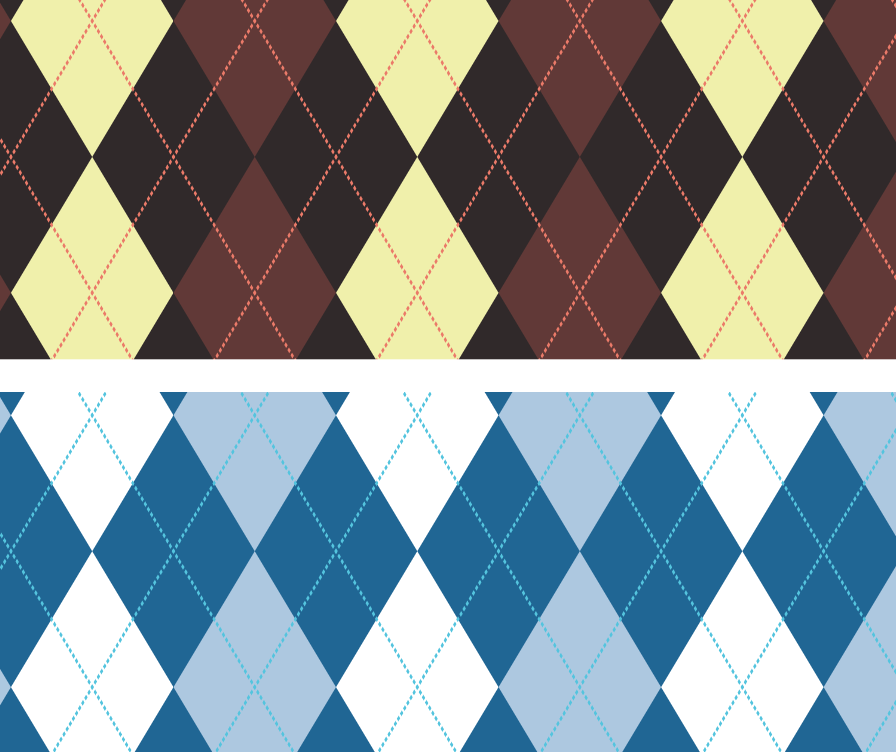
A Shadertoy shader for this pattern:

```glsl
// Two argyle bands in warm and cool colours, split by a white strip.
// Each band tiles diamonds whose colour alternates by column; dashed
// stitches run along the two diagonals through every diamond centre.

#define PITCH vec2(0.1814, 0.3034)   // diamond width and height, in canvas widths
#define COLUMN_X 0.1029              // centre of the first full column
#define WARM_ROW_Y 0.3268            // a row of centres in the upper band
#define COOL_ROW_Y 0.7669            // a row of centres in the lower band
#define STRIP_TOP 0.4010
#define STRIP_BOTTOM 0.4375
#define STITCH_WIDTH 0.0030
#define STITCH_COUNT 26.0            // stitches from one crossing to the next
#define STITCH_DUTY 0.6              // share of each stitch that is thread

// Smoothed coverage of a shape from its signed distance
float coverage(float dist, float pixel) {
    return clamp(0.5 - dist / pixel, 0.0, 1.0);
}

// Signed offset to the nearest whole number
float nearest(float x) {
    return x - floor(x + 0.5);
}

// Dashed thread where 'across' is whole, with dashes counted along 'along'
float stitches(float across, float along, float pixel) {
    float unitAcross = PITCH.x * PITCH.y / length(PITCH);
    float unitAlong = 0.5 * length(PITCH) / STITCH_COUNT;
    float side = abs(nearest(across)) * unitAcross - 0.5 * STITCH_WIDTH;
    float tip = (abs(nearest(along * STITCH_COUNT)) - 0.5 * STITCH_DUTY) * unitAlong;
    return coverage(side, pixel) * coverage(tip, pixel);
}

vec3 argyle(vec2 p, float pixel, vec3 ground, vec3 even, vec3 odd, vec3 thread) {
    vec2 cell = p / PITCH;
    vec2 local = abs(vec2(nearest(cell.x), nearest(cell.y)));

    // Diamonds, alternating by column
    float diamond = (local.x + local.y - 0.5) * PITCH.x * PITCH.y / length(PITCH);
    float parity = mod(floor(cell.x + 0.5), 2.0);
    vec3 color = mix(ground, mix(even, odd, parity), coverage(diamond, pixel));

    // Stitches along both diagonals
    float rising = cell.x + cell.y;
    float falling = cell.x - cell.y;
    float stitch = max(stitches(rising, falling, pixel),
                       stitches(falling, rising, pixel));
    return mix(color, thread, stitch);
}

void mainImage(out vec4 fragColor, in vec2 fragCoord) {
    // Canvas widths, measured down from the top left
    float pixel = 1.0 / iResolution.x;
    vec2 p = vec2(fragCoord.x, iResolution.y - fragCoord.y) * pixel;

    vec3 warm = argyle(p - vec2(COLUMN_X, WARM_ROW_Y), pixel,
                       vec3(0.19, 0.16, 0.165), vec3(0.94, 0.94, 0.67),
                       vec3(0.38, 0.225, 0.215), vec3(0.92, 0.48, 0.41));
    vec3 cool = argyle(p - vec2(COLUMN_X, COOL_ROW_Y), pixel,
                       vec3(0.125, 0.40, 0.58), vec3(1.0),
                       vec3(0.68, 0.785, 0.88), vec3(0.33, 0.77, 0.87));

    // Stack the bands around the white strip
    vec3 color = mix(vec3(1.0), warm, coverage(p.y - STRIP_TOP, pixel));
    color = mix(color, cool, coverage(STRIP_BOTTOM - p.y, pixel));
    fragColor = vec4(color, 1.0);
}
```
